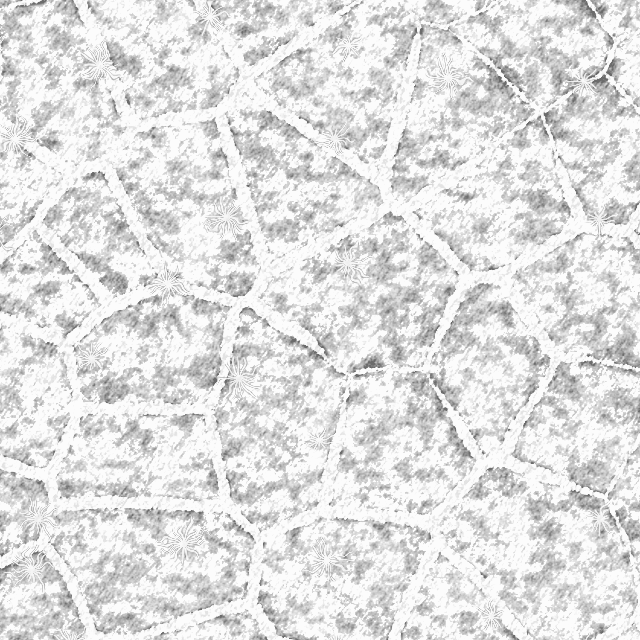
Write a three.js fragment shader that draws this texture.

```glsl
varying vec2 vUv;

const float TAU = 6.2831853;
const float FROST_WHITE = 0.99;
const float CELLS = 5.0;
const float STARS = 6.0;

float hash1(vec2 p) {
  vec3 q = fract(vec3(p.xyx) * 0.1031);
  q += dot(q, q.yzx + 33.33);
  return fract((q.x + q.y) * q.z);
}

vec2 hash2(vec2 p) {
  return vec2(hash1(p + 17.0), hash1(p + 71.0));
}

float noise(vec2 p) {
  vec2 i = floor(p);
  vec2 f = fract(p);
  f = f * f * (3.0 - 2.0 * f);
  float low = mix(hash1(i), hash1(i + vec2(1.0, 0.0)), f.x);
  float high = mix(hash1(i + vec2(0.0, 1.0)), hash1(i + 1.0), f.x);
  return mix(low, high, f.y);
}

float fbm(vec2 p) {
  float sum = 0.0;
  float weight = 0.46;
  for (int i = 0; i < 4; i++) {
    sum += weight * noise(p);
    p = mat2(0.8, 0.6, -0.6, 0.8) * p * 2.03 + 9.7;
    weight *= 0.6;
  }
  return sum;
}

// Distance to the nearest border between irregular cells
float cellBorder(vec2 p) {
  vec2 base = floor(p);
  vec2 nearest = vec2(0.0);
  float best = 100.0;
  for (int y = -1; y <= 1; y++) {
    for (int x = -1; x <= 1; x++) {
      vec2 cell = base + vec2(float(x), float(y));
      vec2 r = cell + hash2(cell) - p;
      if (dot(r, r) < best) {
        best = dot(r, r);
        nearest = r;
      }
    }
  }
  float border = 10.0;
  for (int y = -2; y <= 2; y++) {
    for (int x = -2; x <= 2; x++) {
      vec2 cell = base + vec2(float(x), float(y));
      vec2 r = cell + hash2(cell) - p;
      vec2 gap = r - nearest;
      if (dot(gap, gap) > 0.0001) {
        border = min(border, dot(0.5 * (r + nearest), normalize(gap)));
      }
    }
  }
  return border;
}

// Fine slanted strokes mixed with round grit
float slantedGrain(vec2 uv) {
  vec2 slant = vec2(dot(uv, vec2(0.6, 0.8)), dot(uv, vec2(-0.8, 0.6)));
  return 0.6 * noise(slant * vec2(150.0, 330.0) + 40.0) + 0.4 * noise(uv * 420.0);
}

// One needle star: x is its white needles, y their grey outlines
vec2 needleStar(vec2 d, float radius, float seed) {
  float r = length(d);
  float needles = floor(12.0 + 6.0 * seed);
  float bend = noise(d * 70.0 + seed * 50.0) - 0.5;
  float turn = fract(atan(d.y, d.x) / TAU + 1.0 + seed + 0.1 * bend);
  float id = floor(turn * needles);
  float shift = 0.5 + 0.4 * (hash1(vec2(id + 5.0, seed * 57.0)) - 0.5);
  float across = abs(fract(turn * needles) - shift) * TAU / needles * r;
  float reach = radius * (0.35 + 0.65 * hash1(vec2(id, seed * 91.0)));
  float inside = 1.0 - smoothstep(reach - 0.004, reach, r);
  float core = 1.0 - smoothstep(0.0006, 0.0018, across);
  float rim = smoothstep(0.0006, 0.0015, across) * (1.0 - smoothstep(0.0018, 0.0032, across));
  return vec2(core, rim) * inside;
}

vec2 scatterStars(vec2 uv) {
  vec2 stars = vec2(0.0);
  vec2 base = floor(uv * STARS);
  for (int y = -1; y <= 1; y++) {
    for (int x = -1; x <= 1; x++) {
      vec2 cell = base + vec2(float(x), float(y));
      float seed = hash1(cell + 203.0);
      vec2 center = (cell + hash2(cell + 131.0)) / STARS;
      float present = step(0.45, hash1(cell + 307.0));
      stars = max(stars, present * needleStar(uv - center, mix(0.03, 0.052, seed), seed));
    }
  }
  return stars;
}

void main() {
  vec2 uv = vUv;
  float grain = slantedGrain(uv);

  // Slightly wavering ribs with ragged sides
  vec2 waver = vec2(noise(uv * 12.0), noise(uv * 12.0 + 60.0)) - 0.5;
  float border = cellBorder((uv + 0.012 * waver) * CELLS + 20.0) / CELLS;
  float ragged = border + 0.004 * (noise(uv * 110.0) - 0.5) + 0.005 * (grain - 0.5);
  float width = mix(0.003, 0.0095, smoothstep(0.1, 0.45, noise(uv * 5.0 + 33.0)));
  float rib = 1.0 - smoothstep(width - 0.001, width + 0.001, ragged);
  float halo = exp(-border / 0.016) * noise(uv * 14.0 + 80.0);

  // Crisp small grey patches, deeper beside the ribs
  float patches = fbm(uv * vec2(48.0, 62.0)) + 0.07 * (noise(uv * 8.0 + 11.0) - 0.5);
  float depth = patches + 0.33 * (grain - 0.5) + 0.2 * halo - 0.488;
  float patchMask = smoothstep(-0.01, 0.022, depth);
  float tone = noise(uv * 26.0 + 120.0);
  float dark = 0.05 + 0.75 * max(depth, 0.0) + 0.12 * tone;
  dark *= patchMask * (0.6 + 0.8 * grain) * (0.9 + 0.7 * halo);
  dark += 0.1 * smoothstep(0.5, 0.8, grain) * (1.0 - patchMask);

  // Ribs with gritty dark flanks
  float flank = smoothstep(width, width + 0.001, ragged) * (1.0 - smoothstep(width + 0.002, width + 0.005, ragged));
  dark += 0.2 * flank * smoothstep(0.5, 0.7, noise(uv * 150.0 + 7.0));
  dark = mix(dark, 0.1 * smoothstep(0.5, 0.8, grain), rib);

  // Needle stars lie on top
  vec2 stars = scatterStars(uv);
  dark = mix(dark, 0.01, 0.85 * stars.x);
  dark = max(dark, 0.28 * stars.y * (0.3 + grain));

  gl_FragColor = vec4(vec3(clamp(FROST_WHITE - dark, 0.42, 1.0)), 1.0);
}
```
